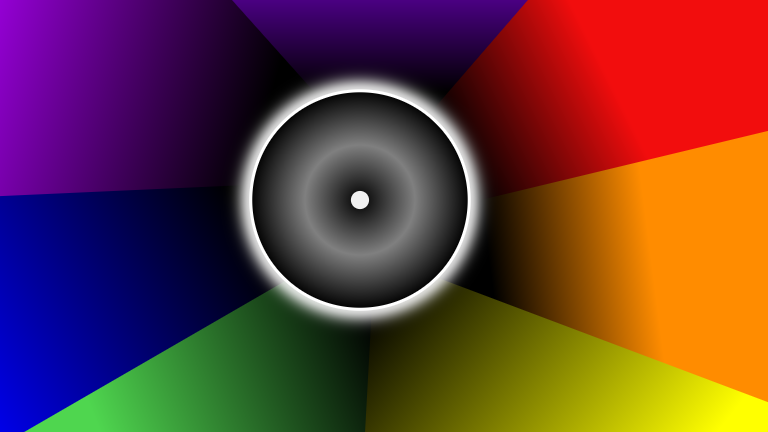
Give the GLSL for this background, as a WebGL 1 fragment shader.

```glsl
precision highp float;

uniform vec2 u_resolution;

#define DISC_CENTER vec2(0.8333, 0.537)
#define DISC_RADIUS 0.2546
#define RIM_HALF_WIDTH 0.0035
#define HUB_RADIUS 0.021
#define GLOW_REACH 0.028
#define GLOW_STRENGTH 0.85
#define DISC_GRAY 0.5

// Coverage of the area left of the line running from edge.xy to edge.zw
float leftOf(vec2 p, vec4 edge, float pixel) {
  vec2 dir = normalize(edge.zw - edge.xy);
  vec2 rel = p - edge.xy;
  float dist = dir.x * rel.y - dir.y * rel.x;
  return clamp(dist / pixel + 0.5, 0.0, 1.0);
}

// Linear fade from 0 at ends.xy to 1 at ends.zw
float ramp(vec2 p, vec4 ends) {
  vec2 axis = ends.zw - ends.xy;
  return clamp(dot(p - ends.xy, axis) / dot(axis, axis), 0.0, 1.0);
}

// Shaded sector between two edges, counterclockwise
vec3 sector(vec2 p, vec4 from, vec4 to, vec4 fade, vec3 color, float pixel) {
  float mask = leftOf(p, from, pixel) * (1.0 - leftOf(p, to, pixel));
  return color * ramp(p, fade) * mask;
}

vec3 sectors(vec2 p, float pixel) {
  // Each edge runs from its inner point to the canvas border
  vec4 orangeRed = vec4(1.150, 0.546, 1.778, 0.697);
  vec4 redIndigo = vec4(1.030, 0.778, 1.222, 1.0);
  vec4 indigoViolet = vec4(0.699, 0.819, 0.537, 1.0);
  vec4 violetBlue = vec4(0.509, 0.569, 0.0, 0.546);
  vec4 blueGreen = vec4(0.616, 0.324, 0.056, 0.0);
  vec4 greenYellow = vec4(0.856, 0.201, 0.845, 0.0);
  vec4 yellowOrange = vec4(1.069, 0.336, 1.778, 0.069);

  vec3 color = sector(p, orangeRed, redIndigo,
    vec4(1.019, 0.722, 1.370, 0.898), vec3(0.95, 0.05, 0.05), pixel);
  color += sector(p, redIndigo, indigoViolet,
    vec4(0.88, 0.787, 0.88, 1.0), vec3(0.29, 0.0, 0.51), pixel);
  color += sector(p, indigoViolet, violetBlue,
    vec4(0.606, 0.706, -0.03, 0.898), vec3(0.58, 0.0, 0.83), pixel);
  color += sector(p, violetBlue, blueGreen,
    vec4(0.544, 0.537, -0.093, 0.181), vec3(0.0, 0.0, 0.9), pixel);
  color += sector(p, blueGreen, greenYellow,
    vec4(0.868, 0.259, 0.229, 0.005), vec3(0.31, 0.84, 0.31), pixel);
  color += sector(p, greenYellow, yellowOrange,
    vec4(0.81, 0.236, 1.444, -0.271), vec3(1.0, 1.0, 0.0), pixel);
  color += sector(p, yellowOrange, orangeRed,
    vec4(1.123, 0.468, 1.493, 0.516), vec3(1.0, 0.55, 0.0), pixel);
  return color;
}

void main() {
  vec2 p = gl_FragCoord.xy / u_resolution.y;
  float pixel = 1.0 / u_resolution.y;
  vec3 color = sectors(p, pixel);

  // Soft halo around the disc
  float r = length(p - DISC_CENTER);
  float outside = max(r - DISC_RADIUS, 0.0) / GLOW_REACH;
  color = mix(color, vec3(1.0), GLOW_STRENGTH * exp(-outside * outside));

  // Disc with a gray band peaking halfway out
  float band = 1.0 - abs(2.0 * r / DISC_RADIUS - 1.0);
  float disc = clamp((DISC_RADIUS - r) / pixel + 0.5, 0.0, 1.0);
  color = mix(color, vec3(DISC_GRAY * max(band, 0.0)), disc);

  // White rim and hub
  float rimDist = abs(r - DISC_RADIUS + RIM_HALF_WIDTH * 0.5) - RIM_HALF_WIDTH;
  color = mix(color, vec3(1.0), clamp(0.5 - rimDist / pixel, 0.0, 1.0));
  float hub = clamp((HUB_RADIUS - r) / pixel + 0.5, 0.0, 1.0);
  color = mix(color, vec3(0.95), hub);

  gl_FragColor = vec4(color, 1.0);
}
```
